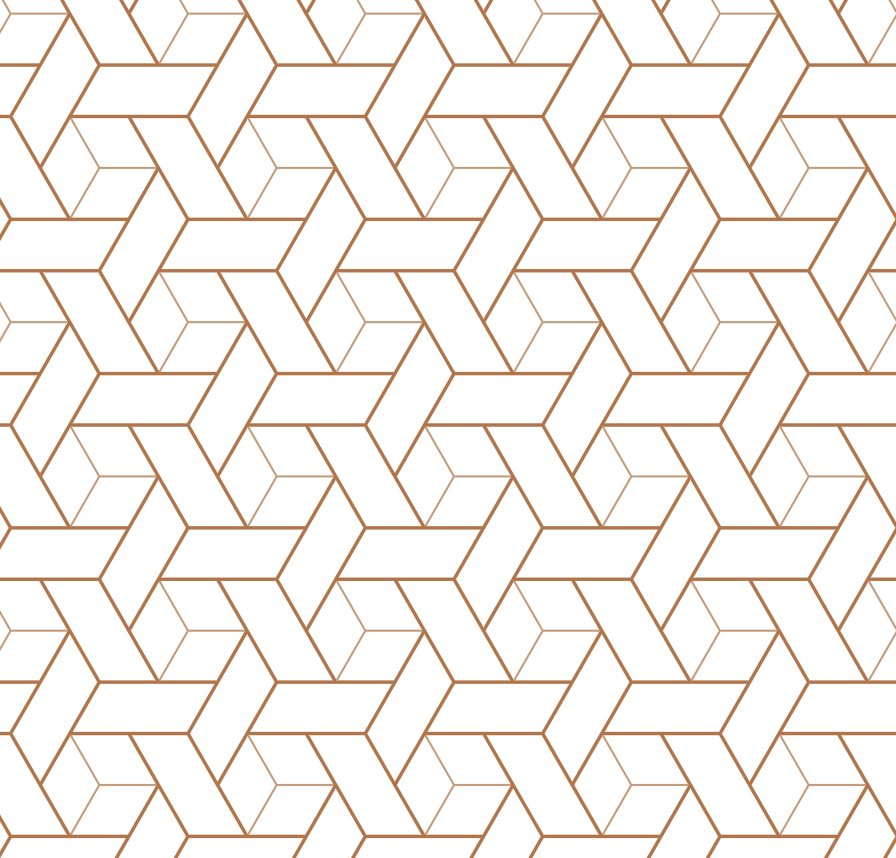
This pattern is drawn by a WebGL 2 fragment shader. Its source:

```glsl
#version 300 es
precision highp float;
// Woven bars around hexagons, outlined in copper on white paper.
// Each hexagon of a triangular lattice runs every edge on to twice its length,
// forming a pinwheel, and holds three thin spokes. One unit is a hexagon side.

uniform vec2 u_resolution;
out vec4 fragColor;

const float ROOT3 = 1.7320508;

float segmentDistance(vec2 p, vec2 a, vec2 b) {
    vec2 ab = b - a;
    return length(p - a - ab * clamp(dot(p - a, ab) / dot(ab, ab), 0.0, 1.0));
}

float stroke(float dist, float halfWidth, float pixel) {
    return 1.0 - smoothstep(-0.7 * pixel, 0.7 * pixel, dist - halfWidth);
}

// Returns the distances to the pinwheel edges (x) and to the spokes (y).
vec2 pinwheel(vec2 p) {
    vec2 nearest = vec2(9.0);
    mat2 sixthTurn = mat2(0.5, 0.5 * ROOT3, -0.5 * ROOT3, 0.5);
    for (int i = 0; i < 6; i++) {
        float edge = segmentDistance(p, vec2(-0.5, 0.5 * ROOT3), vec2(1.5, 0.5 * ROOT3));
        nearest.x = min(nearest.x, edge);
        if (i % 2 == 0) {
            nearest.y = min(nearest.y, segmentDistance(p, vec2(0.0), vec2(1.0, 0.0)));
        }
        p = sixthTurn * p;
    }
    return nearest;
}

void main() {
    float pixel = 15.157 / u_resolution.x;
    vec2 p = gl_FragCoord.xy / u_resolution.x * vec2(15.157, 15.09) - vec2(1.68, 1.23);

    // The four lattice centres at the corners of the surrounding rhombus
    float row = p.y / (1.5 * ROOT3);
    vec2 cell = floor(vec2(p.x / 3.0 - 0.5 * row, row));
    vec2 dist = vec2(9.0);
    for (int j = 0; j < 2; j++) {
        for (int i = 0; i < 2; i++) {
            vec2 id = cell + vec2(i, j);
            vec2 centre = vec2(3.0 * id.x + 1.5 * id.y, 1.5 * ROOT3 * id.y);
            dist = min(dist, pinwheel(p - centre));
        }
    }

    // Strong bar outlines over finer, paler spokes
    float bars = stroke(dist.x, 0.029, pixel);
    float spokes = 0.75 * stroke(dist.y, 0.017, pixel);
    vec3 paper = vec3(0.995, 1.0, 0.995);
    vec3 copper = vec3(0.69, 0.46, 0.29);
    fragColor = vec4(mix(paper, copper, max(bars, spokes)), 1.0);
}
```
